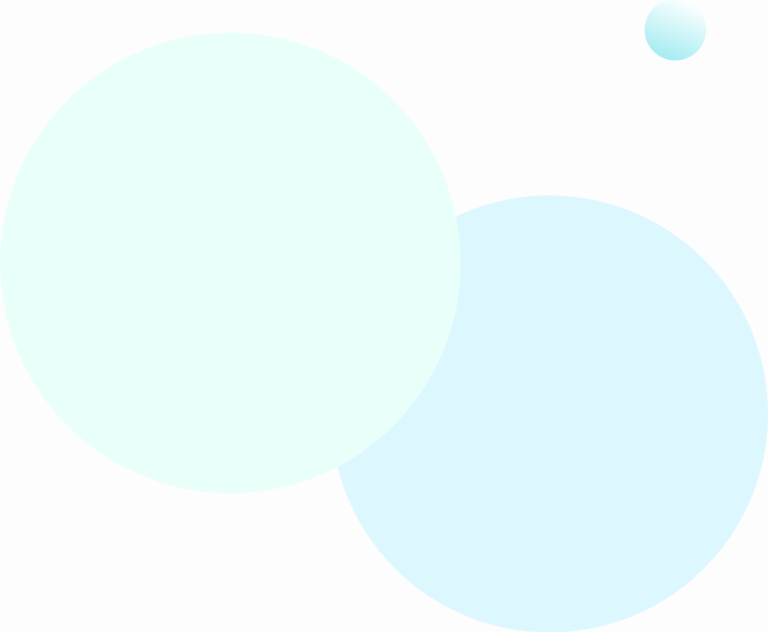
This background is drawn by a WebGL 1 fragment shader. Its source:

```glsl
precision highp float;
// Two large pastel discs, mint over sky blue, on an off-white ground,
// with a small aqua bead at the upper right that fades towards white.
// Each disc is a smoothed circle distance; lengths are in canvas widths.

uniform vec2 u_resolution;

const vec3 GROUND = vec3(0.992);
const vec3 MINT = vec3(0.910, 1.0, 0.980);
const vec3 SKY = vec3(0.867, 0.969, 1.0);
const vec3 AQUA = vec3(0.645, 0.925, 0.945);
const vec3 PALE = vec3(0.985, 0.998, 1.0);

// Coverage of a disc, with its edge softened over the given width
float disc(vec2 p, vec2 center, float radius, float soft) {
  float d = length(p - center) - radius;
  return 1.0 - smoothstep(-soft, soft, d);
}

// Linear blend across a disc, running from 0 to 1 along a unit direction
float discRamp(vec2 p, vec2 center, float radius, vec2 direction) {
  return clamp(0.5 + 0.5 * dot(p - center, direction) / radius, 0.0, 1.0);
}

void main() {
  vec2 p = gl_FragCoord.xy / u_resolution.x;
  float soft = 0.8 / u_resolution.x;
  vec3 color = GROUND;

  // Large discs, back to front
  color = mix(color, SKY, disc(p, vec2(0.7155, 0.2839), 0.2845, soft));
  color = mix(color, MINT, disc(p, vec2(0.3001, 0.4805), 0.2998, soft));

  // Small shaded bead
  vec2 beadCenter = vec2(0.8793, 0.7842);
  float beadRadius = 0.04;
  vec2 lightDirection = normalize(vec2(0.4, 1.0));
  float ramp = discRamp(p, beadCenter, beadRadius, lightDirection);
  vec3 bead = mix(AQUA, PALE, ramp);
  color = mix(color, bead, disc(p, beadCenter, beadRadius, soft));

  gl_FragColor = vec4(color, 1.0);
}
```
